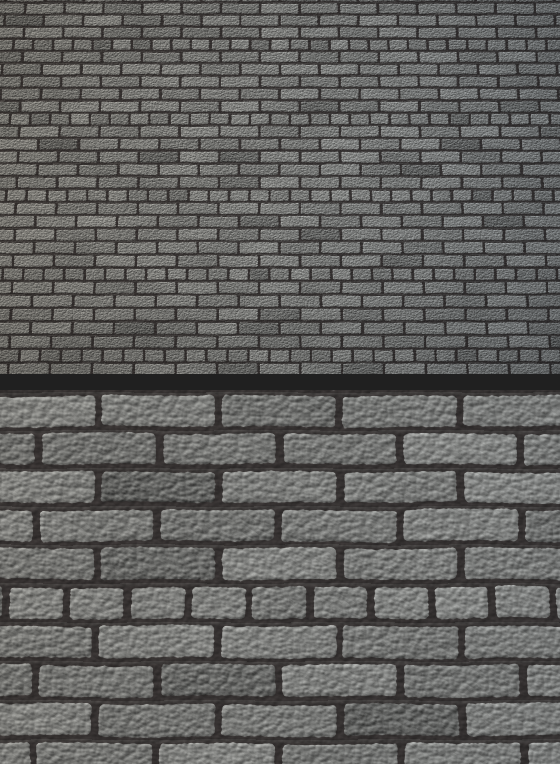
Top: the whole. Bottom: its middle third, enlarged.
Give the GLSL for this texture, as a WebGL 2 fragment shader.

```glsl
#version 300 es
precision highp float;
// Painted grey brick wall: stretcher courses with a header course every sixth row.
// Slightly perspective courses are cut into rounded boxes, then roughened with
// cellular relief, lit from the upper left and varied in tone brick by brick.
uniform vec2 u_resolution;
out vec4 fragColor;

const vec3 MORTAR_SHADOW = vec3(0.165, 0.148, 0.146);
const vec3 MORTAR_LIT = vec3(0.285, 0.275, 0.268);
const vec3 BRICK_PAINT = vec3(0.445, 0.445, 0.435);
const vec3 WARM_TINT = vec3(1.015, 1.0, 0.975);
const vec3 COOL_TINT = vec3(0.97, 1.0, 1.035);
const float JOINT = 0.0031;      // half width of a mortar joint
const float CORNER = 0.0035;     // corner radius of a brick

float hash(vec2 p) {
  p = fract(p * vec2(0.1031, 0.1137));
  p += dot(p, p.yx + 33.33);
  return fract((p.x + p.y) * p.x * 17.0 + p.y * 29.0);
}

// Distance to the nearest scattered point, about 0 to 1.
float cellular(vec2 p) {
  vec2 cell = floor(p);
  float nearest = 2.0;
  for (int j = -1; j <= 1; j++) {
    for (int i = -1; i <= 1; i++) {
      vec2 id = cell + vec2(i, j);
      vec2 point = id + vec2(hash(id + 71.0), hash(id + 213.0));
      nearest = min(nearest, distance(p, point));
    }
  }
  return nearest;
}

// Smooth uneven patches from layered sines, about -1 to 1.
float patches(vec2 p) {
  float sum = 0.0, weight = 0.5;
  for (int i = 0; i < 4; i++) {
    sum += weight * sin(p.x + 1.7 * sin(p.y)) * cos(p.y - 1.3 * sin(p.x * 0.7));
    p = mat2(1.5, 1.1, -1.1, 1.5) * p + 2.3;
    weight *= 0.55;
  }
  return sum;
}

// Rough surface height: coarse lumps and fine pits.
float surface(vec2 p) {
  vec2 q = p * vec2(0.8, 1.15);
  return 0.6 * cellular(q * 135.0 + 40.0) + 0.4 * cellular(q * 250.0 + 90.0);
}

float roundedBox(vec2 p, vec2 halfSize, float radius) {
  vec2 d = abs(p) - halfSize + radius;
  return length(max(d, 0.0)) + min(max(d.x, d.y), 0.0) - radius;
}

// Finds the brick around p: its id, the offset from its centre and its cell size.
void brickCell(vec2 p, out vec2 id, out vec2 local, out vec2 size) {
  float depth = 1.0 - p.y;
  float d = depth - 0.523;
  float course = 15.5 + 28.93 * d - 2.1 * d * d;
  float row = floor(course);
  bool header = abs(mod(row, 6.0) - 3.0) < 0.5;
  size = vec2(0.1047 + 0.007 * depth, 1.0 / (28.93 - 4.2 * d));
  float along = (p.x - 0.762) / size.x + 6.63;
  along = header ? along * 2.0 + 0.5 : along + 0.5 * mod(row, 2.0);
  size.x *= header ? 0.5 : 1.0;
  id = vec2(floor(along), row) + 50.0;
  local = vec2(fract(along) - 0.5, 0.5 - fract(course)) * size;
}

// Painted face with relief, lit rims on top and left, shaded rims opposite.
vec3 brickFace(vec2 id, vec2 local, vec2 halfSize, float relief, float grime) {
  float tone = 0.93 + 0.14 * hash(id + 11.0);
  tone -= 0.13 * step(0.9, hash(id + 37.0));
  vec2 rim = smoothstep(halfSize - 0.0045, halfSize, abs(local)) * sign(local);
  float bevel = 0.16 * rim.y - 0.09 * rim.x;
  return BRICK_PAINT * max(tone + bevel + relief + 0.07 * grime, 0.35);
}

// Recessed joint, darkest just under the brick above it.
vec3 mortar(vec2 local, vec2 size, float relief) {
  float lit = smoothstep(0.5 * size.y - JOINT * 1.4, 0.5 * size.y, local.y);
  return mix(MORTAR_SHADOW, MORTAR_LIT, 0.25 + 0.45 * lit) * (1.0 + 0.6 * relief);
}

void main() {
  vec2 p = gl_FragCoord.xy / u_resolution.y;
  float pixel = 1.0 / u_resolution.y;

  // Relief from the slope of the surface toward the light
  float height = surface(p);
  float relief = 0.85 * (surface(p + vec2(-0.0013, 0.0019)) - height);
  float grime = patches(p * vec2(17.0, 23.0));

  // Slightly wavy courses
  vec2 wave = 0.0006 * vec2(sin(p.y * 61.0 + p.x * 9.0), sin(p.x * 43.0 + p.y * 17.0));
  vec2 id, local, size;
  brickCell(p + wave, id, local, size);

  // Brick outline, with small shifts and chipped edges
  vec2 shift = 0.0014 * (vec2(hash(id + 5.0), hash(id + 19.0)) - 0.5);
  vec2 halfSize = 0.5 * size - JOINT - 0.0007 * hash(id + 61.0);
  float edge = roundedBox(local - shift, halfSize, CORNER) + 0.0022 * (height - 0.45);
  float cover = 1.0 - smoothstep(-0.7 * pixel, 0.7 * pixel, edge);

  vec3 face = brickFace(id, local - shift, halfSize, relief, grime);
  vec3 color = mix(mortar(local, size, relief), face, cover);

  // Uneven daylight, cooler and dimmer toward the lower right
  vec2 across = p * u_resolution.y / u_resolution;
  vec2 fromCenter = across - vec2(0.42, 0.56);
  float daylight = 1.07 - 0.36 * dot(fromCenter, fromCenter);
  color *= daylight * mix(WARM_TINT, COOL_TINT, across.x);
  fragColor = vec4(color, 1.0);
}
```
